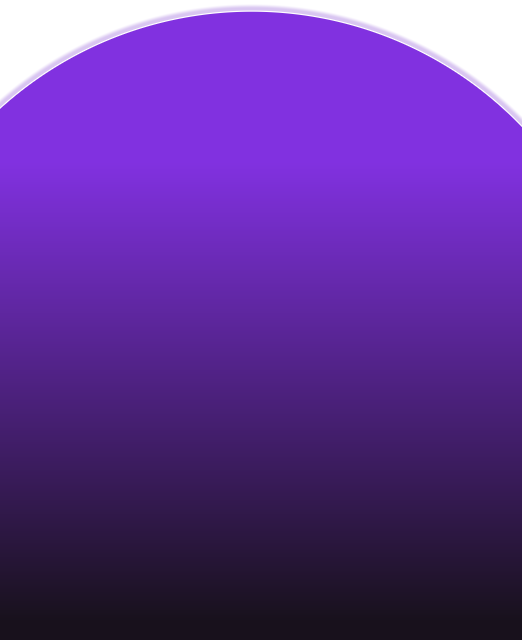
Write a Shadertoy shader that draws this background.

```glsl
// A huge violet disc fading down to near black, with a thin white rim and a soft lavender halo on white.

#define DISC_CENTER vec2(0.3932, 0.3971)
#define DISC_RADIUS 0.5846
#define RIM_WIDTH   0.0018
#define HALO_INNER  0.0050
#define HALO_OUTER  0.0130
#define FADE_TOP    0.746
#define FADE_BOTTOM 0.030
#define VIOLET      vec3(0.506, 0.192, 0.878)
#define NIGHT       vec3(0.094, 0.067, 0.110)
#define LAVENDER    vec3(0.850, 0.775, 0.945)
#define PAPER       vec3(1.0)

// Antialiased coverage of the region where the distance is negative.
float coverage(float dist, float pixel) {
    return clamp(0.5 - dist / pixel, 0.0, 1.0);
}

// Flat violet above, linear fade to night below.
vec3 discColor(float height) {
    float fade = clamp((FADE_TOP - height) / (FADE_TOP - FADE_BOTTOM), 0.0, 1.0);
    return mix(VIOLET, NIGHT, fade);
}

void mainImage(out vec4 fragColor, in vec2 fragCoord) {
    // Both axes are measured in canvas heights.
    vec2 pos = fragCoord / iResolution.y;
    float pixel = 1.0 / iResolution.y;
    float dist = length(pos - DISC_CENTER) - DISC_RADIUS;

    // Halo
    float halo = 1.0 - smoothstep(HALO_INNER, HALO_OUTER, dist);
    vec3 color = mix(PAPER, LAVENDER, halo);

    // Rim, then the disc on top
    color = mix(color, PAPER, coverage(dist - RIM_WIDTH, pixel));
    color = mix(color, discColor(pos.y), coverage(dist, pixel));

    fragColor = vec4(color, 1.0);
}
```
